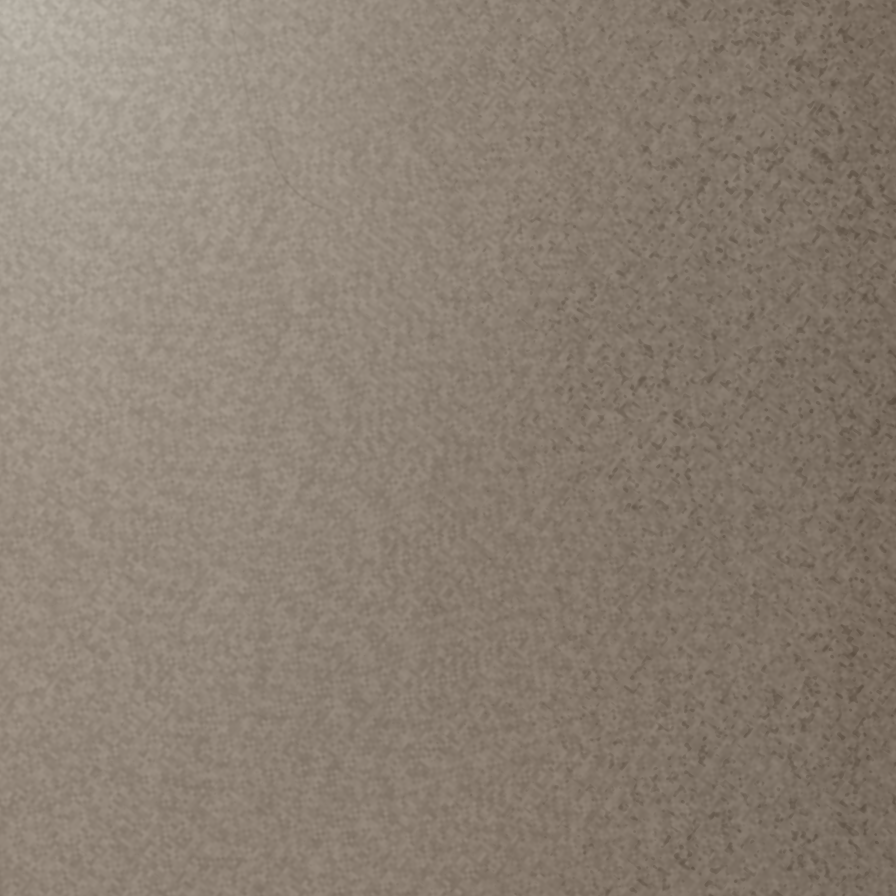
Write a WebGL 2 fragment shader that draws this texture.

```glsl
#version 300 es
precision highp float;
// Worn taupe metal sheet: soft corner light, fine grain, dark pitting and a faint scratch.

uniform vec2 u_resolution;
out vec4 fragColor;

// Broad light
const float LEFT_TONE = 0.567;
const float RIGHT_TONE = 0.487;
const float GLOW_STRENGTH = 0.145;
const float GLOW_FALLOFF = 2.7;
const float EDGE_SHADE = 0.02;
const vec3 TINT = vec3(0.0, -0.05, -0.10);
const vec3 GLOW_TINT = vec3(0.0, -0.025, -0.07);
const vec3 RUST_TINT = vec3(0.006, -0.001, -0.004);

// Surface texture
const mat2 GRAIN_TURN = mat2(0.8, 0.6, -0.6, 0.8);
const float FINE_GRAIN = 235.0;
const float SOFT_GRAIN = 135.0;
const float FINE_CONTRAST = 0.080;
const float SOFT_CONTRAST = 0.034;
const float STREAK_CONTRAST = 0.010;
const float PATCH_CONTRAST = 0.014;

// Pits and scratch
const float SMALL_PITS = 170.0;
const float LARGE_PITS = 105.0;
const float PIT_DEPTH = 0.085;
const float SCRATCH_WIDTH = 0.0028;
const float SCRATCH_DEPTH = 0.04;
const int SCRATCH_STEPS = 8;

float hash(vec2 p) {
    return fract(sin(dot(p, vec2(127.1, 311.7))) * 43758.5453);
}

float noise(vec2 p) {
    vec2 i = floor(p);
    vec2 f = fract(p);
    f = f * f * (3.0 - 2.0 * f);
    float low = mix(hash(i), hash(i + vec2(1.0, 0.0)), f.x);
    float high = mix(hash(i + vec2(0.0, 1.0)), hash(i + vec2(1.0, 1.0)), f.x);
    return mix(low, high, f.y);
}

// Irregular clumps where the noise rises over a threshold
float pits(vec2 p, float threshold) {
    float field = 0.8 * noise(p) + 0.2 * noise(p * 1.9 + 31.0);
    return smoothstep(threshold, threshold + 0.22, field);
}

float segmentDistance(vec2 p, vec2 a, vec2 b) {
    vec2 ab = b - a;
    float t = clamp(dot(p - a, ab) / dot(ab, ab), 0.0, 1.0);
    return length(p - a - ab * t);
}

// Thin line along a quadratic curve
float scratch(vec2 p, vec2 a, vec2 bend, vec2 b) {
    float d = 1.0;
    vec2 last = a;
    for (int i = 1; i <= SCRATCH_STEPS; i++) {
        float t = float(i) / float(SCRATCH_STEPS);
        vec2 next = mix(mix(a, bend, t), mix(bend, b, t), t);
        d = min(d, segmentDistance(p, last, next));
        last = next;
    }
    return 1.0 - smoothstep(0.0, SCRATCH_WIDTH, d);
}

void main() {
    vec2 uv = gl_FragCoord.xy / u_resolution;
    vec2 turned = GRAIN_TURN * uv;

    // Light falling from the upper left
    float glow = exp(-GLOW_FALLOFF * length(uv - vec2(0.0, 1.0)));
    float tone = mix(LEFT_TONE, RIGHT_TONE, smoothstep(0.0, 0.95, uv.x));
    tone += GLOW_STRENGTH * glow + 0.02 * (uv.y - 0.5) * (1.0 - uv.x);
    tone -= EDGE_SHADE * smoothstep(0.85, 1.0, uv.x);

    // Grain, faint upright streaks and cloudy patches
    tone += FINE_CONTRAST * (noise(turned * FINE_GRAIN) - 0.5);
    tone += SOFT_CONTRAST * (noise(turned.yx * SOFT_GRAIN + 19.0) - 0.5);
    tone += STREAK_CONTRAST * (noise(uv * vec2(45.0, 2.5)) - 0.5);
    tone += PATCH_CONTRAST * (noise(turned * 6.0 + 3.0) - 0.5);

    // Pitting gathers toward the right side
    float wear = smoothstep(0.35, 0.80, uv.x + 0.10 * (uv.y - 0.5));
    wear *= mix(0.65, 1.15, noise(turned * 10.0 + 71.0));
    float small = pits(turned * SMALL_PITS, mix(0.80, 0.61, wear));
    float large = pits(turned.yx * LARGE_PITS + 29.0, mix(0.86, 0.72, wear));
    tone -= PIT_DEPTH * max(0.8 * small, large) * mix(0.5, 1.0, wear);

    // Broken scratch near the top
    float upper = scratch(uv, vec2(0.255, 0.99), vec2(0.263, 0.945), vec2(0.277, 0.89));
    float lower = scratch(uv, vec2(0.300, 0.842), vec2(0.315, 0.775), vec2(0.378, 0.763));
    float broken = smoothstep(0.15, 0.6, noise(uv * 60.0));
    tone -= SCRATCH_DEPTH * max(0.7 * upper, lower) * mix(0.4, 1.0, broken);

    // Cooler in the light, warmer in stained areas
    vec3 color = tone + mix(TINT, GLOW_TINT, glow);
    color += RUST_TINT * (noise(turned * 5.0 + 53.0) - 0.5);
    fragColor = vec4(color, 1.0);
}
```
